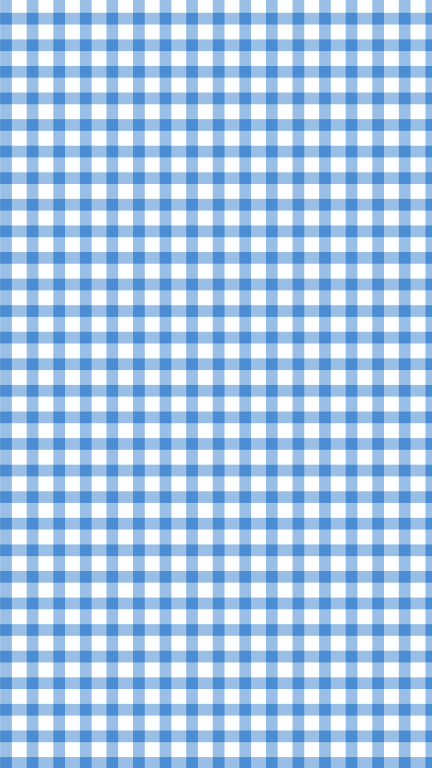
Write a Shadertoy shader that draws this pattern.

```glsl
// Blue and white gingham: two sets of equal bands, upright and level, on white.
// Each set is a repeated 1D distance to the band centre, and the cloth colour
// depends on whether none, one or both sets cover the point.

#define PERIOD 0.03461            // band spacing, in canvas heights
#define BAND_WIDTH 0.44           // band width, in periods
#define FIRST_BAND vec2(0.226, 0.702) // first band centres from top left, in periods
#define GROUND_COLOR vec3(0.99, 0.995, 1.0)
#define SINGLE_COLOR vec3(0.60, 0.75, 0.90)
#define CROSS_COLOR vec3(0.30, 0.55, 0.825)

// Coverage of the repeated bands along each axis, smoothed over one pixel
vec2 bandCoverage(vec2 position, float pixel) {
    vec2 centreDistance = abs(fract(position - FIRST_BAND + 0.5) - 0.5);
    return clamp((0.5 * BAND_WIDTH - centreDistance) / pixel + 0.5, 0.0, 1.0);
}

void mainImage(out vec4 fragColor, in vec2 fragCoord) {
    // Measure in periods from the top left corner
    vec2 fromTopLeft = vec2(fragCoord.x, iResolution.y - fragCoord.y);
    float pixel = 1.0 / (PERIOD * iResolution.y);
    vec2 band = bandCoverage(fromTopLeft * pixel, pixel);

    // Blend along the level bands, then across the upright ones
    vec3 betweenUprights = mix(GROUND_COLOR, SINGLE_COLOR, band.y);
    vec3 onUprights = mix(SINGLE_COLOR, CROSS_COLOR, band.y);
    fragColor = vec4(mix(betweenUprights, onUprights, band.x), 1.0);
}
```
